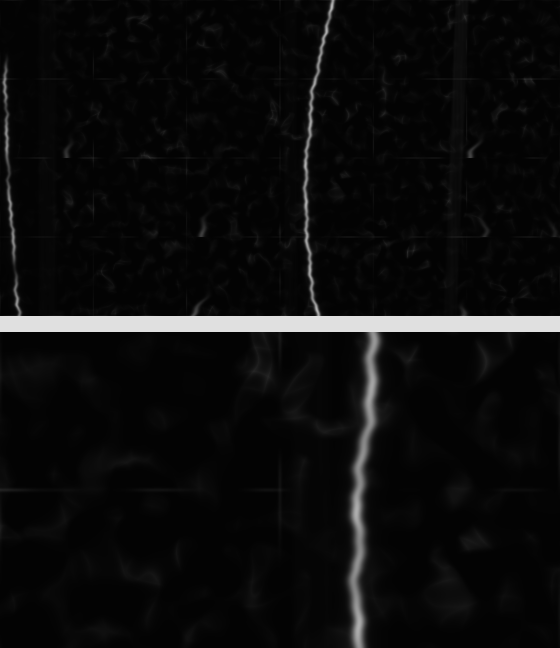
Top, the full canvas; bottom, a detail of the centre.
Give the GLSL for this texture, as a Shadertoy shader.

```glsl
const vec2  TILES = vec2(6.0, 4.0);
const float BASE_GREY = 0.012;
const float MIST_GREY = 0.105;
const float SEAM_GREY = 0.10;
const float SEAM_WIDTH = 0.002;
const float CRACK_GREY = 0.60;
const float CRACK_WIDTH = 0.0062;
const float SIDE_CRACK_GREY = 0.50;
const float SIDE_CRACK_WIDTH = 0.0058;
const float BAND_GREY = 0.048;
const float WISP_GREY = 0.26;
const int   WISP_COUNT = 7;

vec2 hash2(vec2 p) {
    vec3 q = fract(vec3(p.xyx) * vec3(0.1031, 0.1030, 0.0973));
    q += dot(q, q.yzx + 33.33);
    return fract((q.xx + q.yz) * q.zy);
}

vec2 gradient(vec2 cell) {
    float angle = 6.2832 * hash2(cell).x;
    return vec2(cos(angle), sin(angle));
}

float gradientNoise(vec2 p) {
    vec2 i = floor(p), f = fract(p);
    vec2 u = f * f * f * (f * (f * 6.0 - 15.0) + 10.0);
    vec2 e = vec2(0.0, 1.0);
    float low = mix(dot(gradient(i), f), dot(gradient(i + e.yx), f - e.yx), u.x);
    float high = mix(dot(gradient(i + e), f - e), dot(gradient(i + 1.0), f - 1.0), u.x);
    return mix(low, high, u.y);
}

float bell(float d, float width) {
    return exp(-d * d / (width * width));
}

// Faint fibres: thin ridges, mostly upright, gathered in patches
float mist(vec2 p) {
    vec2 warp = 0.02 * vec2(gradientNoise(p * 18.0), gradientNoise(p * 18.0 + 40.0));
    vec2 q = p + warp;
    float upright = 1.0 - abs(gradientNoise(q * vec2(32.0, 17.0) + 7.0));
    float level = 1.0 - abs(gradientNoise(q * vec2(15.0, 34.0) + 90.0));
    float patches = smoothstep(-0.15, 0.5, gradientNoise(p * 7.0 + 20.0));
    float flecks = smoothstep(-0.1, 0.55, gradientNoise(q * 25.0 + 60.0));
    float fibres = pow(upright, 7.0) + 0.6 * pow(level, 8.0);
    return fibres * flecks * (0.25 + 0.75 * patches) + 0.08 * flecks;
}

float crack(vec2 p, float centre, float width, float seed) {
    float wiggle = 0.010 * gradientNoise(vec2(p.y * 16.0, seed))
                 + 0.007 * gradientNoise(vec2(p.y * 43.0, seed + 5.3));
    float d = p.x - centre - wiggle;
    float strength = 0.9 + 0.45 * gradientNoise(vec2(p.y * 24.0, seed + 9.7));
    return strength * (bell(d, width) + 0.05 * bell(d, width * 3.0));
}

float band(float x, float centre, float halfWidth) {
    return 1.0 - smoothstep(halfWidth * 0.65, halfWidth * 1.1, abs(x - centre));
}

// Short curls that rise from the lower edge of a random tile
float wisps(vec2 p, float aspect) {
    float sum = 0.0;
    for (int k = 0; k < WISP_COUNT; k++) {
        vec2 r = hash2(vec2(float(k) * 3.7 + 2.0, 11.0));
        vec2 s = hash2(vec2(float(k) * 5.1 + 8.0, 29.0));
        vec2 root = vec2(r.x * aspect, floor(r.y * TILES.y) / TILES.y);
        vec2 q = p - root;
        float bend = (s.x - 0.3) * q.y * 0.8 + 0.025 * gradientNoise(vec2(q.y * 25.0, r.x * 50.0));
        float rise = smoothstep(-0.002, 0.002, q.y) * bell(q.y, 0.025 + 0.035 * s.y);
        sum += rise * bell(q.x - bend, 0.009) * (0.4 + 0.6 * s.x);
    }
    return sum;
}

float seams(vec2 p, float aspect) {
    vec2 size = vec2(aspect, 1.0) / TILES;
    vec2 d = abs(p - size * floor(p / size + 0.5));
    float across = bell(d.y, SEAM_WIDTH) * smoothstep(-0.3, 0.6, gradientNoise(p * vec2(14.0, 5.0)));
    float down = bell(d.x, SEAM_WIDTH) * smoothstep(-0.2, 0.6, gradientNoise(p * vec2(5.0, 12.0) + 31.0));
    return across + 0.7 * down;
}

void mainImage(out vec4 fragColor, in vec2 fragCoord) {
    vec2 p = fragCoord / iResolution.y;
    float aspect = iResolution.x / iResolution.y;
    float y = p.y;

    // Dim ground with tile seams
    float grey = BASE_GREY;
    grey += MIST_GREY * mist(p) * mix(0.2, 1.0, smoothstep(0.14, 0.22, p.x));
    grey += SEAM_GREY * seams(p, aspect);

    // Soft upright bands
    float streak = 0.8 + 0.6 * gradientNoise(vec2(p.x * 90.0, y * 3.0));
    float bands = band(p.x, 1.425 + 0.038 * y, 0.023) * mix(0.45, 1.0, y);
    bands += 0.28 * band(p.x, 0.15, 0.03) + 0.2 * band(p.x, 0.92, 0.022);
    grey += BAND_GREY * bands * streak;

    grey += WISP_GREY * wisps(p, aspect);

    // Long crack, and a broken one near the left edge
    grey += CRACK_GREY * crack(p, 1.002 - 0.171 * y + 0.222 * y * y, CRACK_WIDTH, 3.4);
    float gaps = (1.0 - 0.75 * bell(y - 0.15, 0.035)) * (1.0 - 0.6 * bell(y - 0.44, 0.05));
    gaps *= (1.0 - 0.5 * bell(y - 0.66, 0.04)) * (1.0 - smoothstep(0.74, 0.84, y));
    grey += SIDE_CRACK_GREY * gaps * crack(p, 0.06 - 0.1 * y + 0.06 * y * y, SIDE_CRACK_WIDTH, 17.6);

    fragColor = vec4(vec3(clamp(grey, 0.0, 1.0)), 1.0);
}
```
